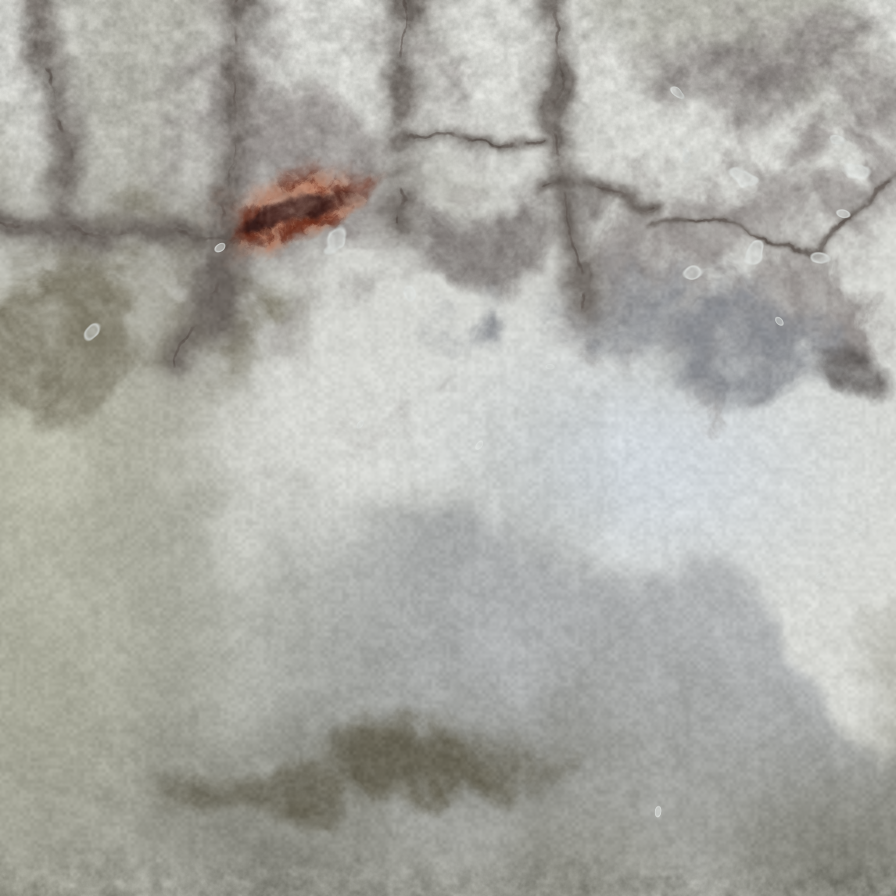
Reproduce this texture procedurally as a WebGL 2 fragment shader.

```glsl
#version 300 es
precision highp float;
uniform vec2 u_resolution;
out vec4 fragColor;

float hash(vec2 p) { return fract(sin(dot(p, vec2(127.1, 311.7))) * 43758.545); }

float noise(vec2 p) {
    vec2 i = floor(p), f = fract(p);
    f = f * f * (3.0 - 2.0 * f);
    return mix(mix(hash(i), hash(i + vec2(1, 0)), f.x),
               mix(hash(i + vec2(0, 1)), hash(i + vec2(1, 1)), f.x), f.y);
}

float fbm(vec2 p) {
    float sum = 0.0, amp = 0.52;
    for (int i = 0; i < 6; i++) {
        sum += amp * noise(p);
        p = mat2(1.6, 1.2, -1.2, 1.6) * p + 7.3;
        amp *= 0.53;
    }
    return sum - 0.04;
}

vec2 warp(vec2 p, float scale, float amount) {
    return p + amount * (vec2(fbm(p * scale), fbm(p * scale + 31.7)) - 0.5);
}

float segment(vec2 p, vec2 a, vec2 b) {
    vec2 d = b - a;
    return length(p - a - d * clamp(dot(p - a, d) / dot(d, d), 0.0, 1.0));
}

// Ragged, mottled soft ellipse
vec3 stain(vec3 wall, vec2 p, vec2 center, vec2 radius, vec3 tint, float rough) {
    float grit = fbm(p * 13.0 + center * 9.0) - 0.5;
    float d = length((p - center) / radius) + grit * rough;
    float cover = (1.0 - smoothstep(0.25, 1.3, d)) * (0.85 + 0.9 * (fbm(p * 34.0) - 0.5));
    return mix(wall, tint, clamp(cover, 0.0, 1.0));
}

// Damp halo around a thin broken line
vec3 crack(vec3 wall, vec2 p, vec2 a, vec2 b, float width, float depth) {
    float d = segment(p, a, b);
    float halo = exp(-d * d / (width * width)) + 0.35 * exp(-d / (width * 1.6));
    halo *= depth * (0.15 + 1.1 * fbm(p * 22.0));
    wall = mix(wall, vec3(0.42, 0.395, 0.375), min(halo, 0.9));
    float line = (1.0 - smoothstep(0.0004, 0.0028, d)) * smoothstep(0.35, 0.7, noise(p * 60.0));
    return mix(wall, vec3(0.33, 0.29, 0.27), line * 0.5);
}

// Pale plaster, olive on the left and cool on the right
vec3 plaster(vec2 p, float cloud) {
    vec3 wall = mix(vec3(0.71, 0.71, 0.675), vec3(0.84, 0.845, 0.825), smoothstep(0.3, 0.62, cloud));
    vec2 g = (p - vec2(0.72, 0.48)) / vec2(0.2, 0.13);
    wall = mix(wall, vec3(0.81, 0.84, 0.87), 0.8 * exp(-dot(g, g)));
    float olive = (1.0 - smoothstep(0.0, 0.32, p.x)) * (1.0 - smoothstep(0.5, 0.75, p.y));
    return mix(wall, vec3(0.67, 0.67, 0.58), olive * 0.65);
}

// Grey wash over the lower half, darker toward the floor
vec3 lowerWash(vec3 wall, vec2 p, float cloud) {
    float bump = (p.x - 0.81) / 0.06;
    float top = 0.45 - 0.10 * smoothstep(0.48, 0.66, p.x) + 0.06 * exp(-bump * bump)
              - 0.22 * smoothstep(0.86, 1.0, p.x);
    float soft = mix(0.11, 0.035, smoothstep(0.15, 0.6, p.x));
    float cover = 1.0 - smoothstep(top - soft, top + soft, p.y + (cloud - 0.5) * 0.14);
    vec3 wash = mix(vec3(0.68, 0.685, 0.63), vec3(0.67, 0.68, 0.685), smoothstep(0.05, 0.6, p.x));
    float low = 1.0 - smoothstep(-0.05, 0.22 + 0.14 * p.x, p.y + (cloud - 0.5) * 0.2);
    wash = mix(wash, vec3(0.55, 0.55, 0.515), low) + (cloud - 0.5) * 0.16;
    return mix(wall, wash, cover * mix(0.65, 0.95, smoothstep(0.0, 0.4, p.x)));
}

vec3 stains(vec3 wall, vec2 p) {
    vec3 mauve = vec3(0.51, 0.49, 0.48), olive = vec3(0.47, 0.455, 0.39), slate = vec3(0.54, 0.55, 0.57);
    wall = stain(wall, p, vec2(0.53, 0.735), vec2(0.13, 0.06), mauve, 2.6);
    wall = stain(wall, p, vec2(0.33, 0.80), vec2(0.12, 0.20), mauve + 0.10, 2.6);
    wall = stain(wall, p, vec2(0.91, 0.93), vec2(0.18, 0.08), mauve + 0.04, 2.0);
    wall = stain(wall, p, vec2(0.87, 0.74), vec2(0.20, 0.12), mauve + 0.08, 4.0);
    wall = stain(wall, p, vec2(0.10, 0.65), vec2(0.21, 0.10), olive + 0.04, 3.0);
    wall = stain(wall, p, vec2(0.79, 0.62 - 0.2 * (p.x - 0.79)), vec2(0.24, 0.06), slate, 2.2);
    wall = stain(wall, p, vec2(0.95, 0.588), vec2(0.06, 0.026), mauve * 0.8, 1.8);
    for (int i = 0; i < 3; i++)
        wall = stain(wall, p, vec2(0.29 + 0.11 * float(i), 0.113 + 0.022 * float(i)),
                     vec2(0.10, 0.034), olive * 0.87, 2.4);
    return wall;
}

vec3 cracks(vec3 wall, vec2 p) {
    for (int i = 0; i < 4; i++) {
        float k = float(i), x = 0.04 + 0.25 * k - 0.02 * k * k;
        vec2 foot = vec2(x + 0.04 * cos(k * 2.2), 0.75 - 0.10 * mod(k, 2.0));
        wall = crack(wall, p, vec2(x, 1.03), foot, 0.013 + 0.012 * hash(vec2(k, 4.0)), 0.95);
    }
    wall = crack(wall, p, vec2(-0.02, 0.755), vec2(0.25, 0.728), 0.014, 1.1);
    wall = crack(wall, p, vec2(0.26, 0.73), vec2(0.20, 0.59), 0.022, 0.7);
    wall = crack(wall, p, vec2(0.45, 0.846), vec2(0.61, 0.851), 0.007, 0.9);
    wall = crack(wall, p, vec2(0.61, 0.785), vec2(0.73, 0.775), 0.009, 1.0);
    wall = crack(wall, p, vec2(0.73, 0.755), vec2(0.91, 0.73), 0.004, 0.9);
    return crack(wall, p, vec2(0.91, 0.73), vec2(1.02, 0.81), 0.004, 0.9);
}

vec3 rust(vec3 wall, vec2 p) {
    vec2 q = p - vec2(0.31, 0.758) - vec2(0.0, 0.28 * (p.x - 0.31));
    vec3 tint = mix(vec3(0.70, 0.48, 0.38), vec3(0.43, 0.19, 0.12), smoothstep(0.35, 0.6, fbm(p * 50.0)));
    wall = stain(wall, q, vec2(0.0), vec2(0.09, 0.038), tint, 2.2);
    return stain(wall, q, vec2(0.0, 0.002), vec2(0.065, 0.011), vec3(0.22, 0.12, 0.11), 2.0);
}

// Scattered chips of pale paint, larger near the top
vec3 flakes(vec3 wall, vec2 p) {
    for (int i = 0; i < 20; i++) {
        float k = float(i), a = 6.28 * hash(vec2(k, 2.7));
        vec2 center = vec2(hash(vec2(k, 1.3)), mix(0.04, 0.90, sqrt(hash(vec2(k, 5.9)))));
        float size = mix(0.006, 0.024, smoothstep(0.55, 0.75, center.y) * hash(vec2(k, 8.1)));
        vec2 q = mat2(cos(a), sin(a), -sin(a), cos(a)) * (p - center) / size;
        float d = length(q * vec2(1.0, 1.7)) + (noise(p * 110.0) - 0.5) * 0.5;
        float chip = (1.0 - smoothstep(0.7, 1.05, d)) * mix(0.5, 0.9, smoothstep(0.4, 0.9, d));
        wall = mix(wall, vec3(0.85, 0.865, 0.855), chip);
    }
    return wall;
}

void main() {
    vec2 p = gl_FragCoord.xy / u_resolution;
    vec2 drift = warp(p, 5.0, 0.10);
    float cloud = fbm(drift * vec2(6.5, 5.0) + 3.0);
    vec3 color = lowerWash(plaster(p, cloud), drift, cloud);
    color = cracks(stains(color, warp(p, 8.0, 0.06)), warp(p, 13.0, 0.045));
    color = flakes(rust(color, warp(p, 30.0, 0.025)), p);
    // Grit along the top and bottom edges, then fine grain
    float edge = smoothstep(0.68, 0.95, p.y) + 1.0 - smoothstep(0.0, 0.07, p.y);
    color += (0.05 + 0.17 * edge) * (fbm(p * 75.0) - 0.5);
    color += 0.055 * (noise(p * 250.0) - 0.5) + 0.03 * (noise(p * 120.0 + 9.0) - 0.5);
    fragColor = vec4(clamp(color, 0.0, 1.0), 1.0);
}
```
